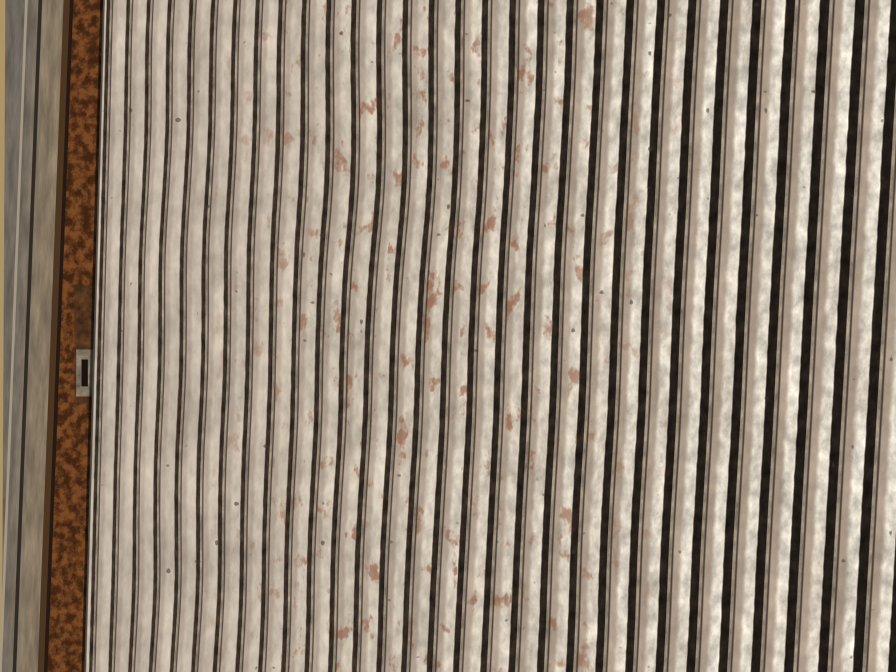
Write a Shadertoy shader that draws this texture.

```glsl
float hash(vec2 p) {
    p = fract(p * vec2(0.1031, 0.1137));
    p += dot(p, p.yx + 33.33);
    return fract((p.x + p.y) * p.x * 17.0);
}

vec2 gradientAt(vec2 cell) {
    float angle = 6.2832 * hash(cell);
    return vec2(cos(angle), sin(angle));
}

// Gradient noise, roughly -0.7 to 0.7
float noise(vec2 p) {
    vec2 i = floor(p), f = p - i;
    vec2 s = f * f * f * (f * (f * 6.0 - 15.0) + 10.0);
    vec2 r = vec2(1, 0);
    float low = mix(dot(gradientAt(i), f), dot(gradientAt(i + r), f - r), s.x);
    float high = mix(dot(gradientAt(i + r.yx), f - r.yx), dot(gradientAt(i + 1.0), f - 1.0), s.x);
    return mix(low, high, s.y);
}

float fbm(vec2 p) {
    float sum = 0.0, amp = 1.0;
    for (int i = 0; i < 4; i++) {
        sum += amp * noise(p);
        p = p * 2.03 + 17.0;
        amp *= 0.55;
    }
    return sum;
}

float band(float a, float b, float x, float soft) {
    return smoothstep(a - soft, a + soft, x) * (1.0 - smoothstep(b - soft, b + soft, x));
}

// Corrugated sheet: u grows to the right, ribs widen with it
vec3 sheet(float u, vec2 uv) {
    float n = 48.6 * log(1.0 + max(u - 0.117, -0.1) / 1.075) + 0.5;
    float soft = 0.6 * fwidth(n) + 0.012;
    float id = floor(n), f = n - id;
    float near = smoothstep(0.15, 0.95, u);
    float grime = fbm(vec2(n * 0.5, uv.y * 9.0));
    float streaks = fbm(vec2(n * 3.0, uv.y * 42.0));
    float ragged = 0.05 * noise(vec2(id * 5.3, uv.y * 60.0));

    // Rib face and its weathered bright flank
    vec3 col = mix(vec3(0.69, 0.63, 0.57), vec3(0.67, 0.60, 0.53), near);
    float flank = band(0.16 + ragged, 0.6, f, 0.05 + soft);
    vec3 zinc = mix(vec3(0.78, 0.73, 0.66), vec3(0.90, 0.87, 0.81), near);
    col = mix(col, zinc, flank * (0.85 + 0.3 * noise(vec2(id * 3.7, uv.y * 5.0))));
    col *= 1.0 + 0.12 * grime + (0.08 + 0.16 * near * flank) * streaks;

    // Rust blotches, strongest around the middle
    float rust = smoothstep(0.25, 0.6, fbm(vec2(n * 1.3 + 40.0, uv.y * 22.0)));
    col = mix(col, vec3(0.54, 0.33, 0.23), 0.6 * rust * band(0.3, 0.72, u, 0.12));

    // Groove shadow, bead and thin seam
    float start = mix(0.60, 0.50, near) + 0.4 * ragged;
    float shadow = band(start, 0.78, f, soft);
    vec3 dark = mix(vec3(0.23, 0.19, 0.16), vec3(0.13, 0.11, 0.09), near);
    col = mix(col, dark * (1.0 + 0.5 * streaks), shadow);
    col = mix(col, vec3(0.58, 0.53, 0.46) * (1.0 + 0.3 * streaks), band(0.78, 0.87, f, soft));
    col = mix(col, vec3(0.22, 0.18, 0.15), 0.85 * band(0.87, 0.925, f, soft));

    // Small dark pits
    float pits = smoothstep(0.48, 0.62, noise(vec2(uv.x * 93.0, uv.y * 70.0)));
    return mix(col, vec3(0.25, 0.21, 0.19), 0.55 * pits);
}

// Side post: grey strips, then a rusty channel with a latch
vec3 post(float x, vec2 uv, float px) {
    float grain = fbm(vec2(x * 110.0, uv.y * 14.0));
    float spots = fbm(vec2(x * 90.0, uv.y * 62.0));
    vec3 col = mix(vec3(0.43, 0.40, 0.36), vec3(0.52, 0.46, 0.38), smoothstep(0.025, 0.06, x));
    col *= 1.0 + 0.22 * grain;
    col = mix(col, vec3(0.68, 0.58, 0.40), band(-0.1, 0.006, uv.x + 0.004 * (1.0 - uv.y), px));
    col = mix(col, vec3(0.19, 0.17, 0.14), band(0.043, 0.047, x, px));
    col = mix(col, vec3(0.64, 0.59, 0.51), band(0.028, 0.031, x, px));
    col = mix(col, vec3(0.30, 0.21, 0.13), band(0.071, 0.080, x, px));

    vec3 rusty = mix(vec3(0.25, 0.14, 0.07), vec3(0.48, 0.29, 0.15), smoothstep(-0.5, 0.5, spots));
    col = mix(col, rusty, smoothstep(0.080 - px, 0.080 + px, x));
    col = mix(col, vec3(0.15, 0.10, 0.07), band(0.078, 0.082, x, px));

    float slot = band(0.083, 0.107, uv.x, px) * band(0.40, 0.575, uv.y, px);
    float latch = band(0.085, 0.106, uv.x, px) * band(0.41, 0.48, uv.y, px);
    float hole = band(0.091, 0.098, uv.x, px) * band(0.425, 0.465, uv.y, px);
    col = mix(col, vec3(0.31, 0.20, 0.12) * (1.0 + 0.4 * spots), slot);
    col = mix(col, vec3(0.50, 0.45, 0.38) * (1.0 + 0.3 * spots), latch);
    return mix(col, vec3(0.10, 0.08, 0.06), hole);
}

void mainImage(out vec4 fragColor, in vec2 fragCoord) {
    vec2 uv = fragCoord / iResolution.xy;
    float px = 0.7 / iResolution.x;
    float drop = 1.0 - uv.y;

    // Ribs lean, with dents that fade toward the right
    float u = uv.x + drop * (0.017 + 0.027 * uv.x);
    vec2 dent = (uv - vec2(0.43, 0.72)) / vec2(0.13, 0.17);
    u -= 0.007 * exp(-dot(dent, dent));
    u += 0.007 * noise(uv * vec2(5.0, 4.0)) * (1.0 - uv.x) * smoothstep(0.11, 0.2, u);

    vec3 col = sheet(u, uv);
    float edge = uv.x + 0.021 * drop;
    col = mix(post(uv.x + 0.029 * drop, uv, px), col, smoothstep(0.115 - px, 0.115 + px, edge));
    col *= 1.0 - 0.6 * band(0.112, 0.117, edge, 0.001);
    fragColor = vec4(clamp(col, 0.0, 1.0), 1.0);
}
```
